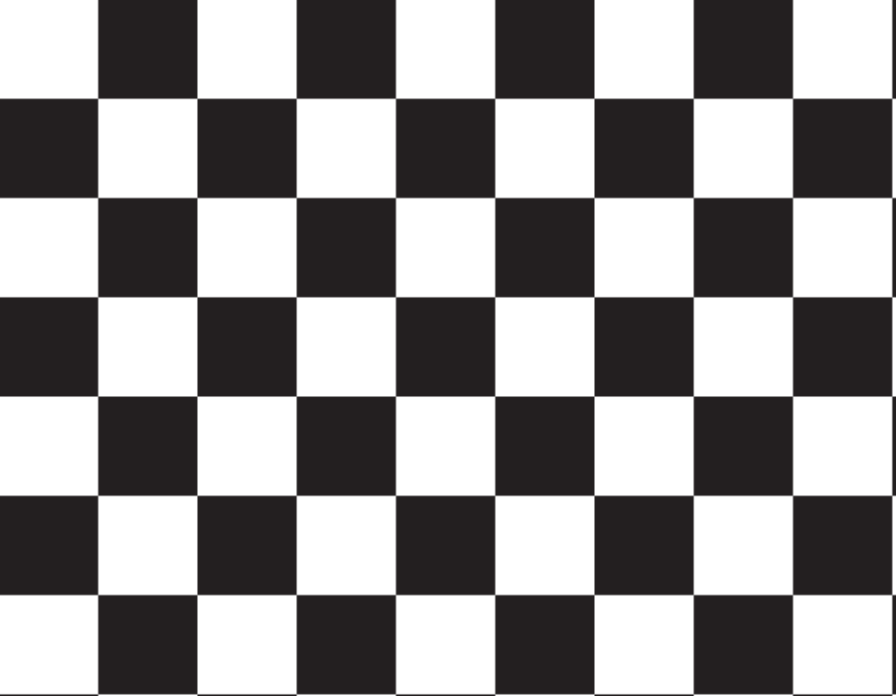
Write a Shadertoy shader that draws this pattern.

```glsl
// Black and white checkerboard of square cells, counted from the top left corner.

#define CELL_SIZE 0.14262            // cell side, in canvas heights
#define GRID_SHIFT vec2(0.011, 0.005) // part of the first cell cut off, in cells
#define EDGE_WIDTH 0.0028            // width of the soft edge, in canvas heights
#define LIGHT vec3(1.0)
#define DARK vec3(0.137, 0.122, 0.125)

// Signed distance to the nearest grid line: positive in even cells, negative in odd ones.
vec2 stripeDistance(vec2 p) {
    return 0.5 - abs(mod(p + 0.5, 2.0) - 1.0);
}

void mainImage(out vec4 fragColor, in vec2 fragCoord) {
    // Cell coordinates, with y running down
    vec2 fromTopLeft = vec2(fragCoord.x, iResolution.y - fragCoord.y) / iResolution.y;
    vec2 cell = fromTopLeft / CELL_SIZE + GRID_SHIFT;

    // Smooth square wave on each axis, never sharper than one pixel
    float halfEdge = 0.5 * max(EDGE_WIDTH, 1.0 / iResolution.y) / CELL_SIZE;
    vec2 wave = clamp(stripeDistance(cell) / halfEdge, -1.0, 1.0);

    // The product of the waves alternates the cells
    float lightness = 0.5 + 0.5 * wave.x * wave.y;
    fragColor = vec4(mix(DARK, LIGHT, lightness), 1.0);
}
```
